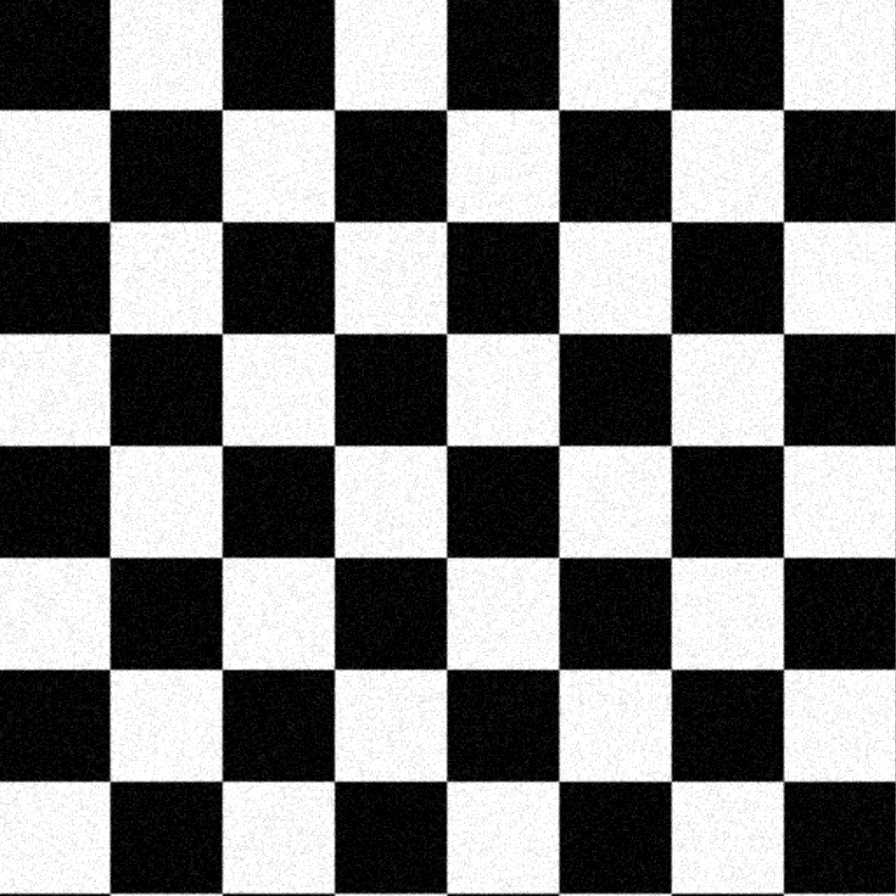
Give the GLSL for this pattern, as a Shadertoy shader.

```glsl
// Black and white checkerboard, eight squares across and down, with soft
// grey seams and a fine grain. Two signed triangle waves are multiplied to
// form the squares; bell-shaped hash noise adds dark and light flecks.

const vec2  BOARD_CENTER  = vec2(0.499, 0.5022);  // central crossing of seams
const vec2  CELL_SIZE     = vec2(0.1253, 0.1249);
const float SEAM_HALF     = 0.0021;               // half width of soft seam
const float GRAIN_COUNT   = 512.0;                // grains across the canvas
const float BLACK_LEVEL   = 0.005;
const float WHITE_LEVEL   = 0.995;
const float BLACK_GRAIN   = 0.048;                // noise strength on black
const float WHITE_GRAIN   = 0.060;                // noise strength on white

float hash(vec2 p, float seed) {
    vec3 q = fract(vec3(p.xyx + seed) * vec3(0.1031, 0.1030, 0.0973));
    q += dot(q, q.yzx + 33.33);
    return fract((q.x + q.y) * q.z);
}

// Sum of four uniform values, scaled to roughly unit deviation
float bellNoise(vec2 cell) {
    float sum = 0.0;
    for (int i = 0; i < 4; i++) sum += hash(cell, 17.0 * float(i));
    return (sum - 2.0) * 1.732;
}

// Grain blended between cell centres
float grain(vec2 uv) {
    vec2 p = uv * GRAIN_COUNT - 0.5;
    vec2 i = floor(p);
    vec2 f = smoothstep(0.0, 1.0, p - i);
    float low  = mix(bellNoise(i), bellNoise(i + vec2(1.0, 0.0)), f.x);
    float high = mix(bellNoise(i + vec2(0.0, 1.0)), bellNoise(i + 1.0), f.x);
    return mix(low, high, f.y);
}

// Distance to the nearest seam on each axis, positive in even cells
vec2 seamDistance(vec2 uv) {
    vec2 q = (uv - BOARD_CENTER) / CELL_SIZE;
    return (0.5 - abs(mod(q + 0.5, 2.0) - 1.0)) * CELL_SIZE;
}

void mainImage(out vec4 fragColor, in vec2 fragCoord) {
    vec2 uv = fragCoord / iResolution.xy;

    // Squares: matching signs give white, opposite signs give black
    vec2 softness = max(vec2(SEAM_HALF), 0.75 / iResolution.xy);
    vec2 side = smoothstep(-softness, softness, seamDistance(uv)) * 2.0 - 1.0;
    float white = 0.5 + 0.5 * side.x * side.y;

    // Grain, clipped so only flecks inside the tonal range remain
    float tone = mix(BLACK_LEVEL, WHITE_LEVEL, white);
    tone += grain(uv) * mix(BLACK_GRAIN, WHITE_GRAIN, white);

    fragColor = vec4(vec3(clamp(tone, 0.0, 1.0)), 1.0);
}
```
